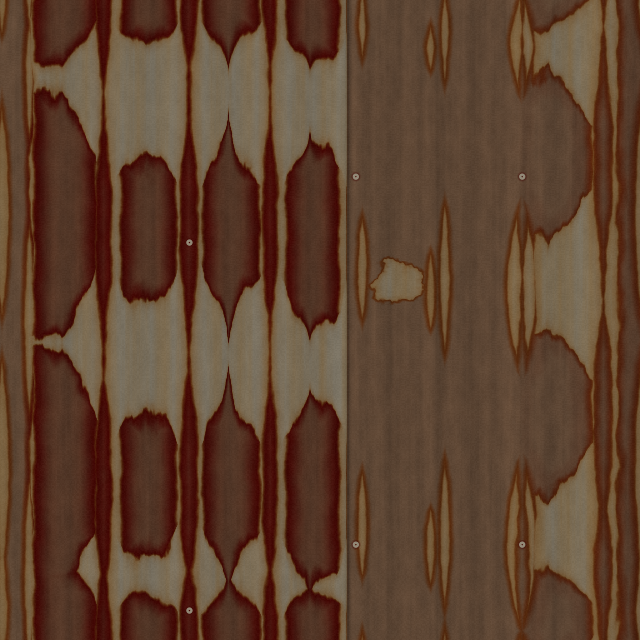
Write a WebGL 1 fragment shader that draws this texture.

```glsl
precision highp float;
// Weathered corrugated metal: two overlapping sheets with rust patches repeating along vertical ribs.
uniform vec2 u_resolution;

const vec3 ZINC = vec3(0.475, 0.445, 0.385);
const vec3 TAN = vec3(0.49, 0.41, 0.29);
const vec3 OXIDE = vec3(0.33, 0.16, 0.05);
const vec3 DEEP_RED = vec3(0.25, 0.02, 0.01);
const vec3 BROWN = vec3(0.32, 0.19, 0.13);
const vec3 UMBER = vec3(0.365, 0.275, 0.205);

vec2 hash2(vec2 p) {
  return fract(sin(vec2(dot(p, vec2(127.1, 311.7)), dot(p, vec2(269.5, 183.3)))) * 43758.55);
}

// Distance to the nearest scattered cell point
float cellular(vec2 p) {
  vec2 cell = floor(p), local = fract(p);
  float nearest = 1.0;
  for (int j = -1; j <= 1; j++)
    for (int i = -1; i <= 1; i++) {
      vec2 o = vec2(float(i), float(j));
      nearest = min(nearest, length(o + hash2(cell + o) - local));
    }
  return nearest;
}

// Layered, bent sines, about -1 to 1
float ragged(vec2 p) {
  float sum = 0.0, amp = 0.5;
  for (int i = 0; i < 5; i++) {
    sum += amp * sin(p.x + 1.4 * sin(p.y));
    p = mat2(1.5, 1.1, -1.1, 1.5) * p + 2.7;
    amp *= 0.58;
  }
  return sum;
}

// Signed depth inside three wrapped bands; the last one is shorter
float bands(float y, float center, float last, float top, float bottom) {
  float depth = -1.0;
  for (int i = 0; i < 3; i++) {
    float isLast = step(1.5, float(i));
    float d = mod(y - center - mix(0.4 * float(i), last, isLast) + 0.5, 1.0) - 0.5;
    depth = max(depth, mix(1.0, 0.6, isLast) * (d < 0.0 ? top : bottom) - abs(d));
  }
  return depth;
}

// Rust patches on one panel; reach = top, bottom, spike, lean
float panel(vec2 p, vec2 span, float center, float last, vec4 reach) {
  float halfWidth = 0.5 * (span.y - span.x);
  float u = (p.x - 0.5 * (span.x + span.y)) / halfWidth;
  float grow = reach.z * exp(-5.0 * abs(u + 0.1)) - reach.w * u - 0.035 * pow(abs(u), 4.0);
  grow += 0.013 * ragged(p * vec2(75.0, 32.0));
  float side = halfWidth * (1.0 - abs(u)) + 0.0025 * ragged(p.yx * 60.0);
  return min(bands(p.y, center, last, reach.x + grow, reach.y + grow), side);
}

// Dark rib that pinches between its bands
float rib(vec2 p, float x, float halfWidth, float center) {
  float swell = smoothstep(-0.09, 0.05, bands(p.y, center, 0.64, 0.1, 0.1));
  float fray = 0.0022 * ragged(p * vec2(90.0, 55.0) + x * 40.0);
  return halfWidth * mix(0.2, 1.0, swell) - abs(p.x - x) + fray;
}

// Slender bare slivers along a ridge
float sliver(vec2 p, float x, float halfWidth, float center, float halfHeight) {
  float t = bands(p.y, center, 0.62, halfHeight, halfHeight) / halfHeight;
  float taper = t > 0.0 ? t * (2.0 - t) : 4.0 * t;
  return halfWidth * taper - abs(p.x - x) + 0.0012 * ragged(p * vec2(80.0, 60.0));
}

float leftSheet(vec2 p) {
  float f = panel(p, vec2(0.052, 0.152), 0.365, 0.64, vec4(0.20, 0.14, 0.02, 0.055));
  f = max(f, panel(p, vec2(0.188, 0.277), 0.358, 0.64, vec4(0.11, 0.11, 0.01, 0.012)));
  f = max(f, panel(p, vec2(0.316, 0.407), 0.358, 0.64, vec4(0.105, 0.10, 0.075, 0.0)));
  f = max(f, panel(p, vec2(0.446, 0.531), 0.370, 0.64, vec4(0.13, 0.13, 0.04, -0.012)));
  f = max(f, rib(p, 0.162, 0.0135, 0.36));
  f = max(f, rib(p, 0.295, 0.0145, 0.35));
  return max(f, rib(p, 0.422, 0.0125, 0.35));
}

float rightSheet(vec2 p) {
  float f = min(p.x - 0.536, 0.836 - p.x + 0.003 * ragged(p.yx * 40.0));
  f = max(f, panel(p, vec2(0.80, 0.926), 0.254, 0.72, vec4(0.125, 0.105, 0.015, 0.035)));
  f = min(f, -sliver(p, 0.566, 0.006, 0.42, 0.075));
  f = min(f, -sliver(p, 0.673, 0.006, 0.455, 0.055));
  f = min(f, -sliver(p, 0.695, 0.007, 0.435, 0.11));
  f = min(f, -sliver(p, 0.815, 0.022, 0.45, 0.13));
  float gap = 0.03 * (1.0 - pow((p.x - 0.625) / 0.05, 2.0)) - abs(p.y - 0.445);
  f = min(f, -gap - 0.018 * ragged(p * 55.0));
  f = max(f, rib(p, 0.816, 0.012, 0.25));
  return max(f, rib(p, 0.943, 0.015, 0.25));
}

// Worn border strip, continuous across the left and right edges
float borderStrip(vec2 p) {
  float x = mod(p.x + 0.5, 1.0) - 0.5;
  float f = min(x + 0.034, 0.049 - x) + 0.006 * ragged(p * vec2(60.0, 28.0));
  f = min(f, -sliver(vec2(x, p.y), 0.003, 0.010, 0.33, 0.16));
  return min(f, -sliver(vec2(x, p.y), 0.046, 0.007, 0.50, 0.14));
}

void main() {
  vec2 uv = gl_FragCoord.xy / u_resolution;
  vec2 p = vec2(uv.x, 1.0 - uv.y);
  float aa = 1.2 / u_resolution.y;
  float onRight = smoothstep(0.541 - aa, 0.541 + aa, p.x);
  float f = max(mix(leftSheet(p), rightSheet(p), onRight), borderStrip(p));
  float weathered = max(onRight * (1.0 - 0.35 * smoothstep(0.8, 0.85, p.x)), 1.0 - smoothstep(0.03, 0.055, p.x));
  float streak = ragged(vec2(p.x * 150.0, p.y * 3.0));
  float mottle = cellular(p * vec2(65.0, 28.0)) - 0.45;

  // Bare metal with tan streaks and stains beside the rust
  vec3 bare = mix(ZINC, TAN, clamp(0.35 + 0.5 * streak + 0.35 * weathered, 0.0, 1.0));
  bare = mix(bare, vec3(0.43, 0.29, 0.14), 0.75 * exp(min(f, 0.0) / 0.007));
  bare *= 1.0 + 0.06 * mottle;

  // Rust: orange rim, deep red border, brown heart
  vec3 rim = mix(OXIDE, mix(DEEP_RED, OXIDE, weathered), smoothstep(0.0, 0.005, f));
  vec3 heart = mix(BROWN, UMBER, clamp(weathered + 0.4 * smoothstep(0.02, 0.045, f), 0.0, 1.0));
  vec3 rust = mix(rim, heart, smoothstep(0.001, mix(0.030, 0.010, weathered), f));
  rust *= 1.0 + 0.07 * streak + 0.10 * mottle;
  vec3 color = mix(bare, rust, smoothstep(-aa, aa, f));

  // Sheet overlap and soft ridge shading
  color *= 1.0 - 0.35 * exp(-abs(p.x - 0.544) / 0.003);
  color *= 1.0 - 0.13 * exp(-abs(p.x - 0.683) / 0.007);
  color *= 1.0 + 0.035 * sin(p.x * 49.0);

  // Screws with pale washers
  for (int j = 0; j < 2; j++)
    for (int i = 0; i < 3; i++) {
      vec2 screw = vec2(0.296 + 0.26 * float(i), 0.276 + 0.575 * float(j) + (i == 0 ? 0.103 : 0.0));
      float r = length(p - screw);
      color = mix(color, DEEP_RED, 0.6 * (1.0 - smoothstep(0.004, 0.009, r)));
      color = mix(color, ZINC * 1.2, 1.0 - smoothstep(0.001, 0.001 + aa, abs(r - 0.003)));
    }
  color += 0.025 * (hash2(floor(uv * 512.0)).x - 0.5);
  gl_FragColor = vec4(color, 1.0);
}
```
